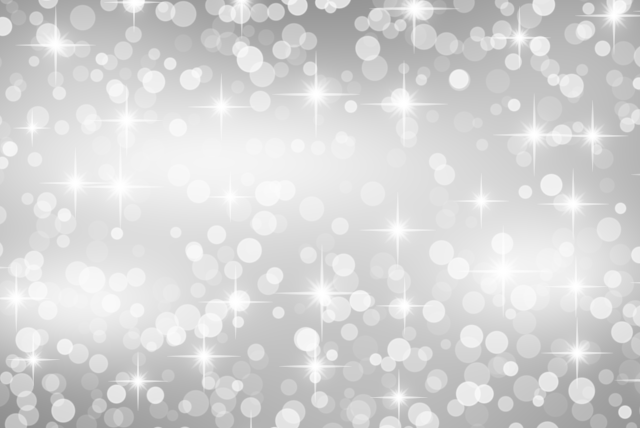
A WebGL 2 fragment shader for this background:

```glsl
#version 300 es
precision highp float;
// Silver party backdrop: soft grey glows under scattered translucent discs
// and white twinkling stars. Discs and stars sit in jittered grid cells;
// lengths are fractions of the canvas height.

uniform vec2 u_resolution;
out vec4 fragColor;

const float DARK_GREY = 0.50;
const float GLOW_GREY = 0.96;
const float DISC_WHITE = 0.985;
const float DISC_CELL = 0.088;
const float STAR_CELL = 0.215;
const int DISC_LAYERS = 3;

float hash(vec2 p, float seed) {
    return fract(sin(dot(p, vec2(127.1, 311.7)) + seed * 74.7) * 43758.5453);
}

vec2 hash2(vec2 p, float seed) {
    return vec2(hash(p, seed), hash(p, seed + 0.37));
}

mat2 rotation(float angle) {
    float c = cos(angle), s = sin(angle);
    return mat2(c, s, -s, c);
}

// Share of darkness left after one soft elliptical light.
float shadow(vec2 p, vec2 centre, vec2 size, float strength) {
    vec2 d = (p - centre) / size;
    return 1.0 - strength * exp(-dot(d, d));
}

float backdrop(vec2 p) {
    float dark = shadow(p, vec2(0.50, 0.62), vec2(0.75, 0.22), 1.0); // bright band
    dark *= shadow(p, vec2(0.20, 0.30), vec2(0.35, 0.16), 0.95);     // lower left
    dark *= shadow(p, vec2(1.25, 0.37), vec2(0.30, 0.17), 0.95);     // right
    dark *= shadow(p, vec2(0.80, 0.40), vec2(0.80, 0.50), 0.50);     // wide fill
    dark *= shadow(p, vec2(0.20, 0.85), vec2(0.30, 0.20), 0.45);     // upper left
    dark *= shadow(p, vec2(1.35, 0.85), vec2(0.35, 0.25), 0.40);     // upper right
    dark *= shadow(p, vec2(0.90, 0.00), vec2(0.50, 0.30), 0.30);     // bottom
    return mix(GLOW_GREY, DARK_GREY, dark);
}

// One layer of translucent discs, thinner across the bright band.
float addDiscs(float shade, vec2 p, float seed, float edge) {
    vec2 shift = hash2(vec2(seed), 5.0) * DISC_CELL;
    vec2 home = floor((p + shift) / DISC_CELL);
    for (int j = -1; j <= 1; j++) {
        for (int i = -1; i <= 1; i++) {
            vec2 cell = home + vec2(i, j);
            vec2 centre = (cell + hash2(cell, seed)) * DISC_CELL - shift;
            float density = mix(0.45, 0.95, smoothstep(0.03, 0.28, abs(centre.y - 0.57)));
            float present = step(hash(cell, seed + 1.3), density);
            float radius = mix(0.012, 0.031, hash(cell, seed + 2.1));
            float opacity = mix(0.10, 0.75, pow(hash(cell, seed + 3.7), 1.4));
            float dist = length(p - centre) - radius;
            float cover = 1.0 - smoothstep(-edge, edge, dist);
            float rim = 1.0 + 0.12 * smoothstep(-0.006, 0.0, dist);
            shade = mix(shade, DISC_WHITE, present * cover * opacity * rim);
        }
    }
    return shade;
}

// Tapered spike along x in both directions.
float spike(vec2 d, float reach, float width) {
    vec2 a = abs(d);
    float taper = max(1.0 - a.x / reach, 0.0);
    return taper * (1.0 - smoothstep(0.0, width * (0.4 + 0.6 * taper), a.y));
}

float spikeCross(vec2 d, float reach, float width) {
    return max(spike(d, reach, width), spike(d.yx, reach, width));
}

// Long thin cross, short diagonal burst, and a soft hot core.
float star(vec2 d, float reach, float edge) {
    float light = sqrt(spikeCross(d, reach, 0.03 * reach + edge));
    for (int k = 1; k <= 3; k++) {
        float burst = k == 2 ? 0.50 : 0.34;
        vec2 turned = rotation(float(k) * 0.3927) * d;
        light = max(light, spikeCross(turned, burst * reach, 0.06 * reach + edge));
    }
    float r = length(d) / reach;
    float core = exp(-r * r * 40.0);
    float halo = 0.40 * exp(-r * r * 6.0);
    return 1.0 - (1.0 - 0.85 * light) * (1.0 - core) * (1.0 - halo);
}

float addStars(float shade, vec2 p, float edge) {
    vec2 home = floor(p / STAR_CELL);
    for (int j = -1; j <= 1; j++) {
        for (int i = -1; i <= 1; i++) {
            vec2 cell = home + vec2(i, j);
            vec2 centre = (cell + mix(vec2(0.15), vec2(0.85), hash2(cell, 8.0))) * STAR_CELL;
            float reach = mix(0.045, 0.115, sqrt(hash(cell, 9.4)));
            float present = step(hash(cell, 11.2), 0.88);
            shade = mix(shade, 1.0, present * star(p - centre, reach, edge));
        }
    }
    return shade;
}

void main() {
    vec2 p = gl_FragCoord.xy / u_resolution.y;
    float edge = max(1.0 / u_resolution.y, 0.0024);
    float shade = backdrop(p);
    for (int layer = 0; layer < DISC_LAYERS; layer++) {
        shade = addDiscs(shade, p, 1.0 + 4.6 * float(layer), edge);
    }
    shade = addStars(shade, p, edge);
    fragColor = vec4(vec3(shade), 1.0);
}
```
